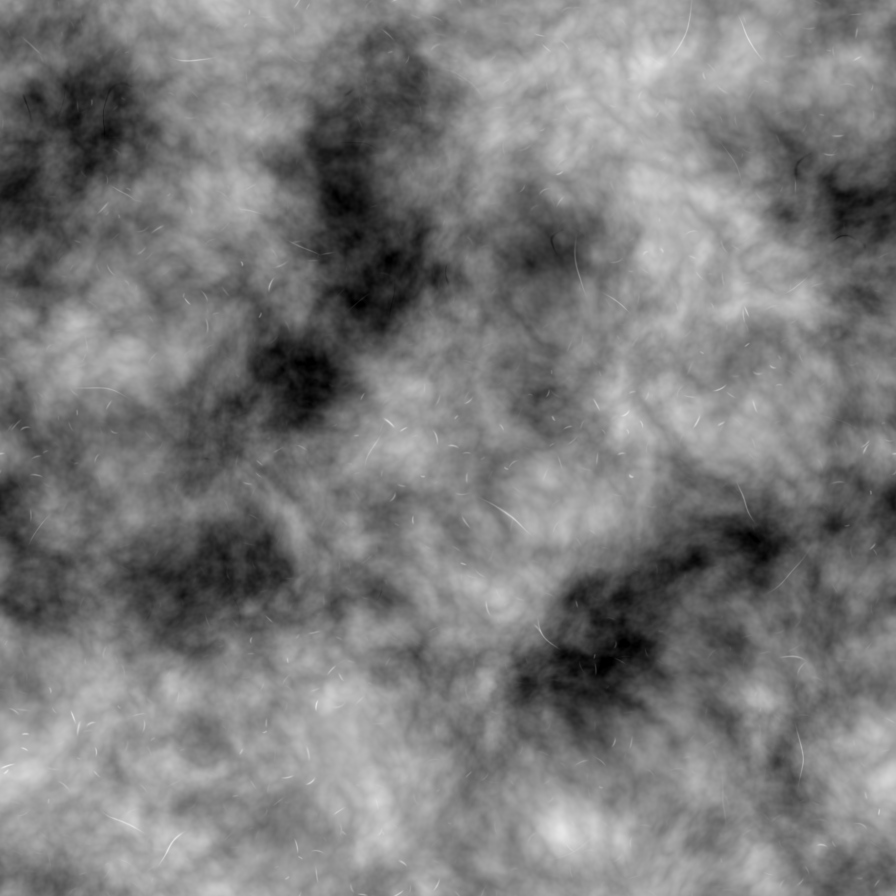
Give the GLSL for this texture, as a Shadertoy shader.

```glsl
const float MID_GRAY = 0.388;
const float CONTRAST = 0.53;
const float SHADOW_SKEW = 0.26;
const float CLOUD_CELLS = 3.0;
const float CLOUD_GAIN = 0.6;
const int CLOUD_OCTAVES = 7;
const float PUFF_CELLS = 14.0;
const float PUFF_STRENGTH = 0.34;
const float WARP_CELLS = 5.0;
const float WARP_AMOUNT = 0.028;
const float CRACK_CELLS = 11.0;
const float CRACK_DEPTH = 0.08;
const float LONG_FIBRE_GLOW = 0.17;
const float SHORT_FIBRE_GLOW = 0.2;
const float PI = 3.14159;

// Integer hash of a lattice cell, two values from 0 to 1
vec2 hash(vec2 cell, int seed) {
    const uint MUL = 1664525u;
    uvec2 v = uvec2(cell) + uint(seed) * uvec2(761u, 1307u);
    v = v * MUL + 1013904223u;
    for (int i = 0; i < 2; i++) {
        v.x += v.y * MUL;
        v.y += v.x * MUL;
        v ^= v >> 16u;
    }
    return vec2(v & 65535u) / 65536.0;
}

float cornerSlope(vec2 cell, vec2 offset, float cells, int seed) {
    float angle = 2.0 * PI * hash(mod(cell, cells), seed).x;
    return dot(vec2(cos(angle), sin(angle)), offset);
}

// Gradient noise that wraps after a whole number of cells
float noise(vec2 uv, float cells, int seed) {
    vec2 p = uv * cells + hash(vec2(3.0, 7.0), seed);
    vec2 c = floor(p), f = p - c;
    vec2 w = f * f * f * (f * (f * 6.0 - 15.0) + 10.0);
    vec2 e = vec2(1.0, 0.0);
    float low = mix(cornerSlope(c, f, cells, seed),
                    cornerSlope(c + e.xy, f - e.xy, cells, seed), w.x);
    float high = mix(cornerSlope(c + e.yx, f - e.yx, cells, seed),
                     cornerSlope(c + e.xx, f - e.xx, cells, seed), w.x);
    return mix(low, high, w.y);
}

vec2 noise2(vec2 uv, float cells, int seed) {
    return vec2(noise(uv, cells, seed), noise(uv, cells, seed + 1));
}

float clouds(vec2 uv) {
    float sum = 0.0, amp = 1.0, cells = CLOUD_CELLS;
    for (int i = 0; i < CLOUD_OCTAVES; i++) {
        sum += amp * noise(uv, cells, 10 + i);
        amp *= CLOUD_GAIN;
        cells *= 2.0;
    }
    return sum;
}

// Rounded lumps with soft dark creases
float puffs(vec2 uv) {
    float sum = 0.0, amp = 1.0, cells = PUFF_CELLS;
    for (int i = 0; i < 3; i++) {
        float n = noise(uv, cells, 30 + i);
        sum += amp * sqrt(n * n + 0.002);
        amp *= 0.5;
        cells *= 2.0;
    }
    return sum;
}

// One bent, tapered hair per cell, with random place, angle and strength
float fibres(vec2 uv, float cells, float halfLength, float width, int seed) {
    vec2 p = uv * cells, cell = floor(p);
    float glow = 0.0;
    for (int y = -1; y <= 1; y++)
    for (int x = -1; x <= 1; x++) {
        vec2 c = cell + vec2(x, y), id = mod(c, cells);
        vec2 look = hash(id, seed + 1), shape = hash(id, seed + 2);
        vec2 d = (p - c - hash(id, seed)) / cells;
        float a = look.x * PI, reach = halfLength * mix(0.3, 1.0, shape.x);
        d = mat2(cos(a), -sin(a), sin(a), cos(a)) * d;
        d.y += 0.6 * (shape.y - 0.5) * d.x * d.x / reach;
        float taper = 1.0 - smoothstep(0.2, 1.0, abs(d.x) / reach);
        float line = exp(-d.y * d.y / (width * width));
        glow = max(glow, line * taper * look.y * look.y);
    }
    return glow;
}

void mainImage(out vec4 fragColor, in vec2 fragCoord) {
    vec2 uv = fragCoord / iResolution.xy;

    // Cloud body with lumps
    vec2 warped = uv + WARP_AMOUNT * noise2(uv, WARP_CELLS, 40);
    vec2 lumpy = warped + 0.2 * WARP_AMOUNT * noise2(uv, WARP_CELLS * 4.0, 42);
    float body = clouds(warped);
    float gray = MID_GRAY + CONTRAST * body - SHADOW_SKEW * body * body;
    gray += PUFF_STRENGTH * puffs(lumpy);

    // Thin cracks inside the dark patches
    vec2 jagged = lumpy + 0.006 * noise2(uv, 40.0, 44);
    float crack = 1.0 - smoothstep(0.0, 0.022, abs(noise(jagged, CRACK_CELLS, 50)));
    crack *= smoothstep(0.0, 0.25, noise(uv, 7.0, 51));
    gray -= CRACK_DEPTH * crack * (1.0 - smoothstep(0.2, 0.36, gray));

    // Pale hairs: sparse long ones and clustered short ones
    vec2 curled = uv + 0.005 * noise2(uv, 28.0, 60);
    float cluster = 0.2 + 0.8 * smoothstep(0.0, 0.3, noise(uv, 6.0, 62));
    gray += LONG_FIBRE_GLOW * fibres(curled, 6.0, 0.045, 0.001, 70);
    gray += SHORT_FIBRE_GLOW * cluster * fibres(curled, 42.0, 0.011, 0.0011, 80);

    fragColor = vec4(vec3(clamp(gray, 0.0, 1.0)), 1.0);
}
```
